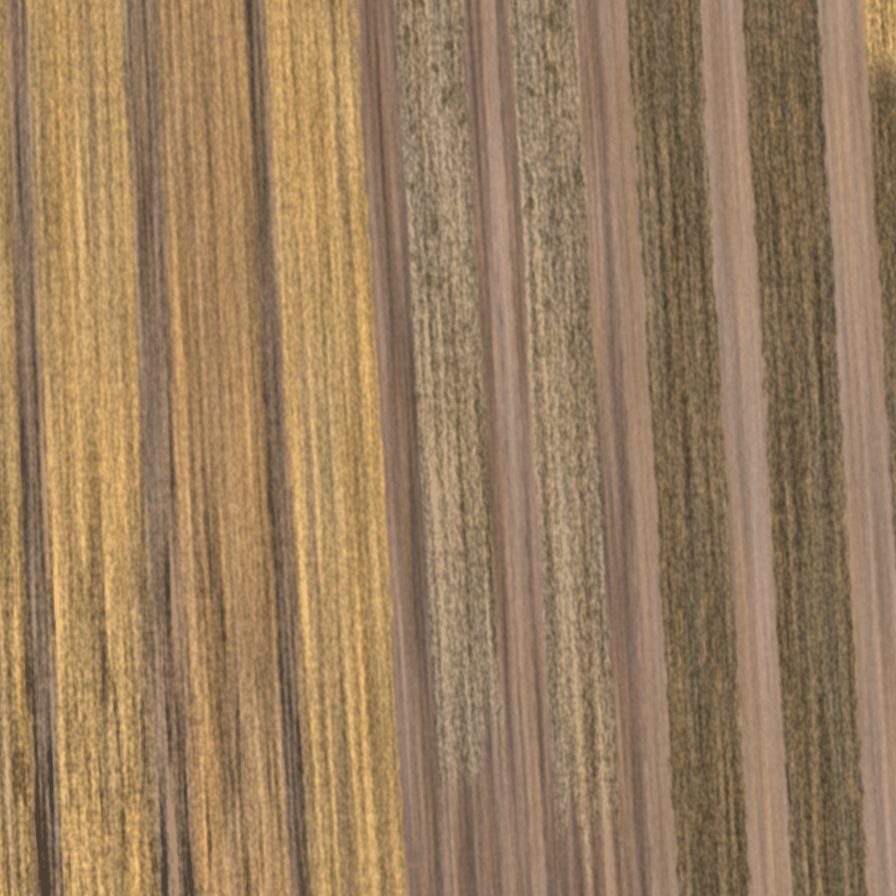
This texture is drawn by a Shadertoy shader. Its source:

```glsl
// Aerial view of narrow, slightly leaning farm strips with plough streaks and stubble grain.

const float LEAN_LEFT = 0.036;   // sideways drift from top to bottom
const float LEAN_RIGHT = 0.057;
const float SOFT_LEFT = 0.0060;  // border softness: blurred furrows, crisp fields
const float SOFT_RIGHT = 0.0030;
const float EDGE_WOBBLE = 0.0040;
const float STREAK_GAIN = 1.0;
const float GRAIN_GAIN = 1.0;
const vec3 SHRUB = vec3(0.36, 0.32, 0.22);

// Ground kinds
const int GOLD = 0, TAN = 1, FURROW = 2, MAUVE = 3, GREY = 4, PINK = 5, OLIVE = 6;

const vec3 GROUND[7] = vec3[7](
    vec3(0.725, 0.585, 0.385), vec3(0.665, 0.525, 0.365), vec3(0.525, 0.435, 0.350),
    vec3(0.545, 0.445, 0.370), vec3(0.585, 0.505, 0.405), vec3(0.650, 0.540, 0.455),
    vec3(0.455, 0.385, 0.290));

// Per kind: broad streaks, fine streaks, grain
const vec3 TEXTURE_AMOUNT[7] = vec3[7](
    vec3(0.22, 0.25, 0.17), vec3(0.20, 0.27, 0.14), vec3(0.36, 0.46, 0.15),
    vec3(0.30, 0.28, 0.08), vec3(0.22, 0.30, 0.26), vec3(0.12, 0.13, 0.06),
    vec3(0.13, 0.35, 0.26));

// Left edge of each strip along the top, and what grows there
const int STRIPS = 19;
const float STRIP_EDGE[19] = float[19](
    0.004, 0.033, 0.137, 0.173, 0.272, 0.295, 0.397, 0.440, 0.515, 0.538,
    0.553, 0.568, 0.640, 0.672, 0.700, 0.780, 0.828, 0.912, 0.965);
const int STRIP_KIND[19] = int[19](
    FURROW, GOLD, FURROW, TAN, FURROW, GOLD, MAUVE, GREY, MAUVE, PINK,
    MAUVE, GREY, MAUVE, PINK, OLIVE, PINK, OLIVE, PINK, OLIVE);

vec2 hashGradient(vec2 cell) {
    vec3 h = fract(vec3(cell.xyx) * vec3(0.1031, 0.1030, 0.0973));
    h += dot(h, h.yzx + 33.33);
    float angle = 6.2832 * fract((h.x + h.y) * h.z);
    return vec2(cos(angle), sin(angle));
}

float gradientNoise(vec2 p) {
    vec2 cell = floor(p), f = p - cell;
    vec2 w = f * f * f * (f * (f * 6.0 - 15.0) + 10.0);
    float a = dot(hashGradient(cell), f);
    float b = dot(hashGradient(cell + vec2(1, 0)), f - vec2(1, 0));
    float c = dot(hashGradient(cell + vec2(0, 1)), f - vec2(0, 1));
    float d = dot(hashGradient(cell + vec2(1, 1)), f - vec2(1, 1));
    return mix(mix(a, b, w.x), mix(c, d, w.x), w.y);
}

// Noise with its own shift, so that layers do not line up
float layer(vec2 p, vec2 scale, float seed) {
    return gradientNoise(p * scale + seed * vec2(17.3, 9.7) + 50.0);
}

void mainImage(out vec4 fragColor, in vec2 fragCoord) {
    vec2 uv = fragCoord / iResolution.xy;

    // Straighten the leaning strips
    float lean = mix(LEAN_LEFT, LEAN_RIGHT, smoothstep(0.0, 0.45, uv.x));
    vec2 field = vec2(uv.x - lean * (1.0 - uv.y), uv.y);

    // Lay the strips from left to right, with ragged borders
    vec3 color = GROUND[GOLD];
    vec3 amount = TEXTURE_AMOUNT[GOLD];
    float greyMask = 0.0, oliveMask = 0.0;
    float soft = mix(SOFT_LEFT, SOFT_RIGHT, smoothstep(0.28, 0.34, field.x));
    float ragged = layer(field, vec2(70.0, 40.0), 1.0);
    for (int i = 0; i < STRIPS; i++) {
        float bend = gradientNoise(vec2(float(i) * 7.3 + 0.4, uv.y * 7.0));
        float x = field.x + EDGE_WOBBLE * (0.7 * bend + ragged);
        float inside = smoothstep(-soft, soft, x - STRIP_EDGE[i]);
        int kind = STRIP_KIND[i];
        color = mix(color, GROUND[kind], inside);
        amount = mix(amount, TEXTURE_AMOUNT[kind], inside);
        greyMask = mix(greyMask, float(kind == GREY), inside);
        oliveMask = mix(oliveMask, float(kind == OLIVE), inside);
    }

    // Grey stubble gives way to bare soil near the bottom
    float stubbleEnd = mix(0.14, 0.07, smoothstep(0.50, 0.58, field.x));
    float bare = greyMask * (1.0 - smoothstep(-0.03, 0.05,
        uv.y - stubbleEnd + 0.12 * layer(field, vec2(90.0, 6.0), 2.0)));
    color = mix(color, GROUND[MAUVE], bare);
    amount = mix(amount, TEXTURE_AMOUNT[MAUVE], bare);
    greyMask *= 1.0 - bare;

    // Long streaks, finer streaks and short grain
    float broad = layer(field, vec2(52.0, 0.9), 3.0)
                + 0.7 * layer(field, vec2(92.0, 1.4), 4.0);
    float fine = layer(field, vec2(130.0, 2.6), 5.0)
               + 0.7 * layer(field, vec2(185.0, 7.0), 6.0);
    float grain = layer(field, vec2(175.0, 75.0), 7.0)
                + 0.9 * layer(field, vec2(240.0, 170.0), 8.0);

    // The lower left is rougher, with dark gaps between the rows
    float rough = (1.0 - smoothstep(0.15, 0.40, field.x)) * (1.0 - smoothstep(0.1, 0.65, uv.y));
    float shade = STREAK_GAIN * (amount.x * broad + amount.y * fine * (1.0 + 0.6 * rough))
                + GRAIN_GAIN * amount.z * grain * (1.0 + 0.5 * rough);
    float gaps = smoothstep(0.12, 0.40, layer(field, vec2(110.0, 9.0), 9.0));
    shade -= 0.25 * rough * gaps;

    // Brown wheel rows run through the ripe fields on the left
    float ripe = 1.0 - smoothstep(0.385, 0.40, field.x);
    float rows = smoothstep(0.10, 0.38, layer(field, vec2(62.0, 1.6), 13.0));
    color = mix(color, GROUND[FURROW], 0.38 * ripe * rows);

    // Warm and cool drifts of colour
    float drift = layer(field, vec2(40.0, 3.0), 10.0);
    color *= 1.0 + drift * vec3(0.05, 0.01, -0.08);
    float straw = oliveMask * smoothstep(0.14, 0.45, layer(field, vec2(85.0, 24.0), 11.0));
    color = mix(color, GROUND[TAN], 0.28 * straw);
    float ripeCorner = smoothstep(0.958, 0.968, field.x) * smoothstep(0.90, 0.95, uv.y);
    color = mix(color, GROUND[GOLD], ripeCorner);

    // Small dark shrubs in the upper grey strips
    float shrub = smoothstep(0.22, 0.42, layer(field, vec2(55.0, 38.0), 12.0));
    shrub *= greyMask * smoothstep(0.35, 0.85, uv.y);
    color = mix(color, SHRUB, 0.6 * shrub);

    color *= 1.0 + clamp(shade, -0.42, 0.30);
    fragColor = vec4(clamp(color, 0.0, 1.0), 1.0);
}
```
